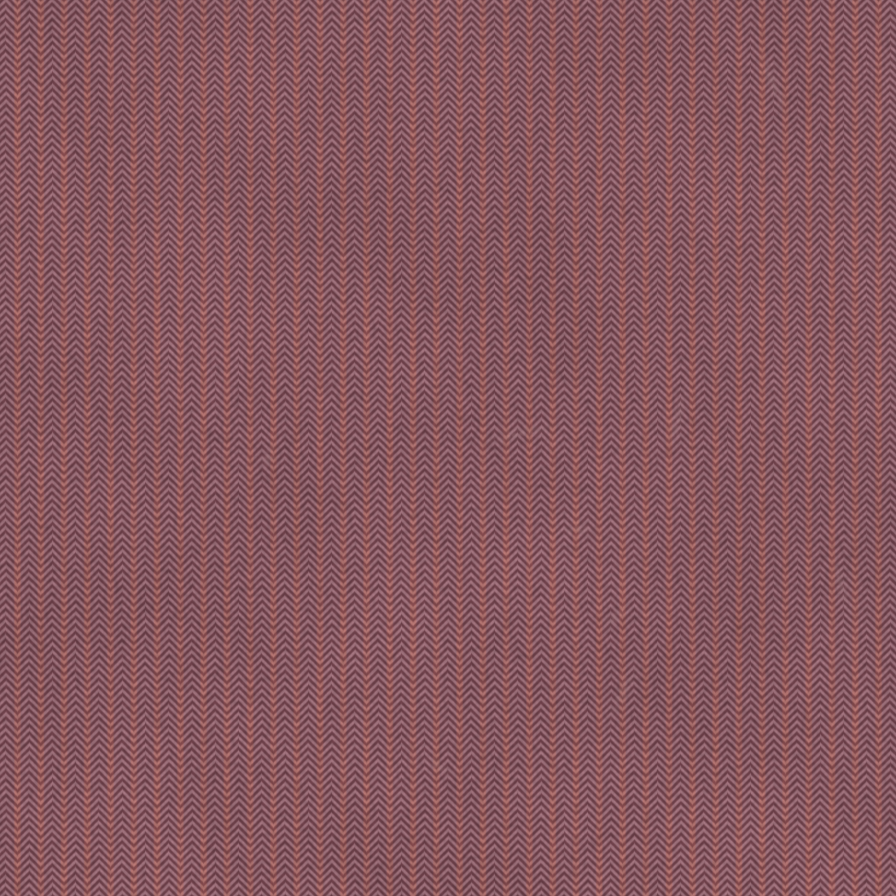
Write a Shadertoy shader that draws this texture.

```glsl
const float STRIPES = 38.5;        // stripe repeats across
const float STRIPE_PHASE = 0.75;   // stripe centre within the first repeat
const float STRIPE_HALF = 0.135;   // half width, in repeats
const float ROWS = 115.5;          // chevron rows down
const float RISE = 1.5;            // chevron height, in rows
const float GRAIN = 0.13;
const float MOTTLE = 0.035;
const float SCUFF_STRENGTH = 0.14;
const int SCUFFS = 9;

const vec3 MAUVE_LIGHT = vec3(0.595, 0.425, 0.465);
const vec3 MAUVE_DARK = vec3(0.410, 0.240, 0.275);
const vec3 ROSE_LIGHT = vec3(0.665, 0.430, 0.415);
const vec3 ROSE_DARK = vec3(0.495, 0.275, 0.285);
const vec3 SCUFF_COLOR = vec3(0.72, 0.58, 0.58);

vec2 hash2(vec2 p) {
    vec3 q = fract(vec3(p.xyx) * vec3(0.1031, 0.1030, 0.0973));
    q += dot(q, q.yzx + 33.33);
    return fract((q.xx + q.yz) * q.zy);
}

// Distance to the nearest scattered point
float cellular(vec2 p) {
    vec2 cell = floor(p), local = fract(p);
    float nearest = 2.0;
    for (int y = -1; y <= 1; y++)
        for (int x = -1; x <= 1; x++) {
            vec2 offset = vec2(x, y);
            vec2 delta = offset + hash2(cell + offset) - local;
            nearest = min(nearest, dot(delta, delta));
        }
    return sqrt(nearest);
}

// Broad uneven tone from rotated, warped sines
float mottle(vec2 p) {
    float sum = 0.0, weight = 0.5;
    for (int i = 0; i < 4; i++) {
        sum += weight * sin(p.x + 1.3 * sin(p.y)) * sin(p.y + 1.7);
        p = mat2(1.2, 1.6, -1.6, 1.2) * p + 2.3;
        weight *= 0.7;
    }
    return sum;
}

// Faint, broken rubbed marks scattered over the cloth
float scuffs(vec2 uv) {
    float mark = 0.0;
    for (int i = 0; i < SCUFFS; i++) {
        vec2 shape = hash2(vec2(float(i) + 40.0, 7.0));
        vec2 d = uv - hash2(vec2(float(i) + 3.0, 19.0));
        float angle = 3.14159 * shape.x;
        d = mat2(cos(angle), -sin(angle), sin(angle), cos(angle)) * d;
        d /= vec2(mix(0.010, 0.030, shape.y * shape.y), 0.005);
        mark += exp(-dot(d, d));
    }
    return min(mark, 1.0) * smoothstep(0.85, 0.2, cellular(uv * 150.0));
}

void mainImage(out vec4 fragColor, in vec2 fragCoord) {
    vec2 uv = fragCoord / iResolution.y;
    float pixel = 1.0 / iResolution.y;

    // Position relative to the nearest stripe
    float repeatX = uv.x * STRIPES - STRIPE_PHASE;
    float stripeId = floor(repeatX + 0.5);
    float fromStripe = abs(repeatX - stripeId);

    // Herringbone: chevrons dip at each stripe and peak between stripes
    float wobble = 0.05 * sin(uv.y * 47.0 + stripeId * 2.4);
    float phase = uv.y * ROWS - RISE * 2.0 * fromStripe + wobble;
    float wave = cos(6.28318 * phase);
    wave *= 1.0 - smoothstep(0.3, 0.6, ROWS * pixel);
    float thread = 0.5 + 0.5 * clamp(wave * 1.15, -1.0, 1.0);

    // Coloured warp stripe with softened edges
    float soft = max(0.05, STRIPES * pixel * 0.7);
    float stripe = 1.0 - smoothstep(STRIPE_HALF - soft, STRIPE_HALF + soft, fromStripe);
    stripe *= 0.92 + 0.08 * sin(uv.y * 23.0 + stripeId * 4.1);
    vec3 color = mix(mix(MAUVE_DARK, MAUVE_LIGHT, thread),
                     mix(ROSE_DARK, ROSE_LIGHT, thread), stripe);

    // Fibre grain and uneven dye
    float grain = cellular(uv * vec2(230.0, 190.0)) - 0.5;
    grain += 0.5 * (cellular(uv * 90.0 + 11.0) - 0.5);
    color *= 1.0 - GRAIN * grain + MOTTLE * mottle(uv * 9.0);

    // Wear
    color = mix(color, SCUFF_COLOR, SCUFF_STRENGTH * 1.6 * scuffs(uv));

    fragColor = vec4(clamp(color, 0.0, 1.0), 1.0);
}
```
